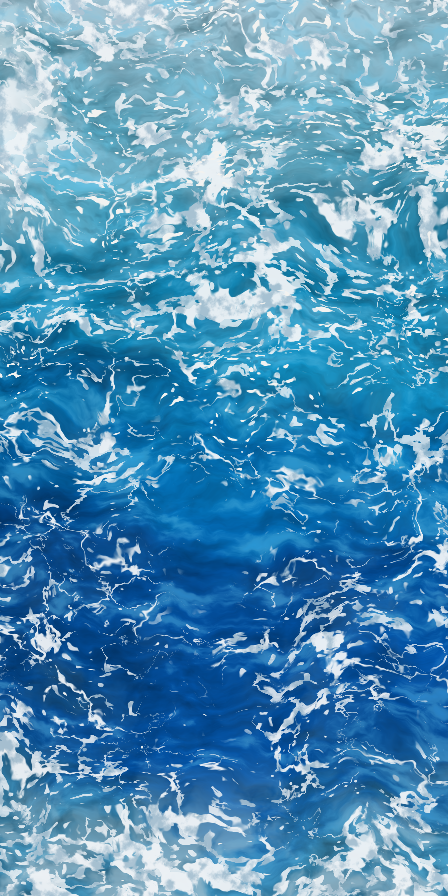
This texture is drawn by a Shadertoy shader. Its source:

```glsl
// Sunlit sea from above: deep blue swell, torn white foam and silver glints.

float hash(vec2 p) {
    return fract(sin(dot(p, vec2(127.1, 311.7))) * 43758.5453);
}

float noise(vec2 p) {
    vec2 i = floor(p), f = fract(p);
    f = f * f * (3.0 - 2.0 * f);
    return mix(mix(hash(i), hash(i + vec2(1, 0)), f.x),
               mix(hash(i + vec2(0, 1)), hash(i + vec2(1, 1)), f.x), f.y);
}

float fbm(vec2 p) {
    float sum = 0.0, amp = 0.5;
    for (int i = 0; i < 5; i++) {
        sum += amp * noise(p);
        p = mat2(0.8, 0.6, -0.6, 0.8) * p * 2.03 + 17.3;
        amp *= 0.5;
    }
    return sum;
}

// Water colour from the dark lower swell to the hazy top
vec3 waterColor(float h) {
    vec3 c = mix(vec3(0.22, 0.53, 0.69), vec3(0.01, 0.29, 0.58), smoothstep(-0.02, 0.20, h));
    c = mix(c, vec3(0.01, 0.40, 0.65), smoothstep(0.32, 0.50, h));
    c = mix(c, vec3(0.06, 0.51, 0.69), smoothstep(0.48, 0.64, h));
    c = mix(c, vec3(0.32, 0.62, 0.72), smoothstep(0.64, 0.84, h));
    return mix(c, vec3(0.58, 0.72, 0.78), smoothstep(0.86, 1.04, h));
}

// Soft round region, 1 at its centre
float region(vec2 uv, vec2 center, vec2 size) {
    vec2 d = (uv - center) / size;
    return exp(-dot(d, d));
}

// Band around the middle level of a noise field
float vein(float n, float width) {
    return 1.0 - smoothstep(width - 0.009, width + 0.009, abs(n - 0.48));
}

void mainImage(out vec4 fragColor, in vec2 fragCoord) {
    vec2 uv = fragCoord / iResolution.xy;
    vec2 p = uv * vec2(1.0, 2.0);
    vec2 warp = vec2(fbm(p * 5.0), fbm(p * 5.0 + 31.0)) - 0.48;
    vec2 q = p + 0.16 * warp;

    // Swell: broad hue drift, then flat ripples with lit and shaded sides
    float swell = fbm(q * vec2(2.0, 3.6) + 4.0) - 0.48;
    float ripple = fbm(q * vec2(7.0, 20.0) + 9.0) - 0.48;
    float chop = fbm(q * vec2(22.0, 52.0) + 15.0) - 0.48;
    vec3 col = waterColor(uv.y + 0.30 * swell + 0.14 * ripple);
    col *= 1.0 + 0.55 * ripple + 0.4 * swell + 0.45 * chop;
    float crest = smoothstep(0.04, 0.30, ripple + 0.6 * chop);
    col = mix(col, vec3(0.34, 0.66, 0.79), 0.45 * crest);

    // Where foam gathers
    float bottom = 1.0 - smoothstep(0.06, 0.36, uv.y);
    float corner = region(uv, vec2(0.0, 0.88), vec2(0.13, 0.10));
    float middle = region(uv, vec2(0.60, 0.71), vec2(0.28, 0.15));
    float right = region(uv, vec2(0.95, 0.81), vec2(0.18, 0.06));
    float calm = region(uv, vec2(0.75, 0.42), vec2(0.28, 0.05));
    float patches = fbm(p * vec2(4.5, 6.0) + 2.0) - 0.48;
    float amount = 0.54 + 0.30 * bottom + 0.5 * corner + 0.35 * middle + 0.3 * right - 0.4 * calm;
    amount = clamp(amount + 2.0 * patches, 0.0, 1.15);

    // Thin milky veil under the foam
    float veil = smoothstep(0.38, 0.66, fbm(q * 14.0 + 5.0));
    float haze = 0.6 * (1.0 - smoothstep(0.0, 0.17, uv.y)) + 0.3 * smoothstep(0.6, 1.0, uv.y);
    col = mix(col, vec3(0.62, 0.74, 0.80), veil * clamp(haze + 0.15 * amount, 0.0, 0.8));

    // Foam: thick torn strands, finer lace and loose flecks
    float strands = vein(fbm(q * vec2(6.0, 9.0) + 12.0), 0.062 * amount - 0.012);
    float lace = vein(fbm(q * vec2(13.0, 20.0) + 40.0), 0.060 * amount - 0.016);
    float holes = smoothstep(0.34, 0.42, fbm(q * 26.0 + 8.0));
    float fleck = noise(q * vec2(55.0, 85.0) + 3.0) + 0.16 * amount;
    float flecks = smoothstep(0.90, 0.98, fleck) * smoothstep(0.1, 0.4, amount);
    float clump = corner * smoothstep(0.42, 0.49, fbm(q * 9.0 + 21.0));
    float foam = max(max(strands, lace * 0.85) * holes, max(flecks * 0.9, clump));
    float grain = fbm(p * 42.0);
    vec3 foamColor = mix(vec3(0.68, 0.77, 0.83), vec3(0.95, 0.96, 0.97), smoothstep(0.28, 0.56, grain));
    col = mix(col, foamColor, 0.94 * clamp(foam, 0.0, 1.0));

    // Glints: small flat sparkles in clusters, mostly in the upper half
    float cluster = smoothstep(0.38, 0.60, fbm(p * vec2(4.0, 8.0) + 60.0));
    float sunny = smoothstep(0.40, 0.66, uv.y) * (0.6 + 0.4 * middle);
    sunny = max(sunny, 0.8 * smoothstep(0.84, 0.96, uv.y));
    float light = cluster * sunny + 0.3 * middle;
    float spark = noise(q * vec2(58.0, 120.0)) * 0.65 + noise(q * vec2(105.0, 190.0) + 7.0) * 0.35;
    float level = 0.84 - 0.24 * light;
    float trough = smoothstep(0.45, 0.2, 0.65 - spark);
    col = mix(col, col * vec3(0.72, 0.78, 0.80), 0.6 * light * (1.0 - trough) * (1.0 - foam));
    col = mix(col, vec3(0.95, 0.95, 0.94), smoothstep(level, level + 0.10, spark));

    fragColor = vec4(clamp(col, 0.0, 1.0), 1.0);
}
```
